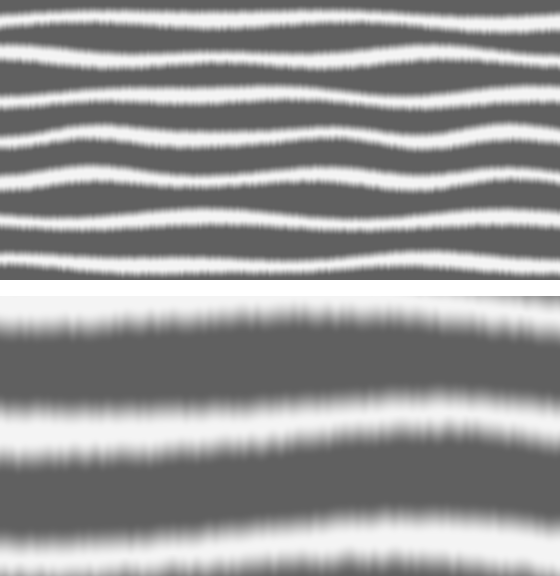
Top: the whole. Bottom: its middle third, enlarged.
Write a Shadertoy shader that draws this pattern.

```glsl
// Seven soft white bands wander across a grey ground.
// Each band follows two summed cosines, swells slowly along its length,
// and has edges frayed by layered, phase-warped sines.

const float TAU = 6.2831853;
const int ROWS = 7;

const vec3 GROUND = vec3(0.378);
const vec3 BAND = vec3(0.955);

// Lengths are fractions of the canvas height
const float TOP_ROW = 0.930;     // height of the uppermost band
const float ROW_STEP = 0.1454;   // mean distance between bands
const float ROW_BOW = 0.018;     // upward shift of the middle bands
const float CORE = 0.004;        // half width of the solid white centre
const float SOFTNESS = 0.041;    // width of each blurred edge
const float SWELL = 0.0045;      // slow variation of the half width
const float SWELL_RATE = 1.75;   // swells across the canvas
const float FRAY_UPPER = 0.0018;
const float FRAY_LOWER = 0.0030;

// Per band: amplitude, cycles across the canvas, crest position
const vec3 SWAY[ROWS] = vec3[ROWS](
    vec3(0.0078, 1.01, 0.39),
    vec3(0.0091, 1.28, 0.00),
    vec3(0.0117, 1.40, 0.39),
    vec3(0.0143, 2.69, 0.19),
    vec3(0.0143, 2.69, 0.18),
    vec3(0.0130, 1.97, 0.38),
    vec3(0.0117, 1.40, 0.03));

// The same for the smaller wave, then the position of the thickest part
const vec4 RIPPLE[ROWS] = vec4[ROWS](
    vec4(0.0104, 1.97, 0.13, 0.39),
    vec4(0.0104, 2.56, 0.00, 0.10),
    vec4(0.0085, 2.69, 0.17, 0.36),
    vec4(0.0052, 4.04, 0.14, 0.30),
    vec4(0.0030, 4.04, 0.14, 0.11),
    vec4(0.0020, 1.00, 0.20, 0.34),
    vec4(0.0065, 2.69, 0.00, 0.85));

float wave(vec3 w, float x) {
    return w.x * cos(TAU * w.y * (x - w.z));
}

// Irregular edge displacement, roughly -1 to 1
float fray(float x, float seed) {
    float lumps = sin(TAU * 21.0 * x + seed + 2.0 * sin(TAU * 8.3 * x + seed * 1.7));
    float tufts = sin(TAU * 57.0 * x + seed * 2.3 + 2.0 * sin(TAU * 19.0 * x + seed));
    float fibres = sin(TAU * 104.0 * x + seed * 3.1 + 1.5 * sin(TAU * 37.0 * x - seed));
    return 0.4 * lumps + 0.35 * tufts + 0.25 * fibres;
}

float bandCoverage(vec2 uv, int row) {
    float r = float(row);
    vec4 ripple = RIPPLE[row];

    // Centre line
    float centre = TOP_ROW - ROW_STEP * r
                 + ROW_BOW * sin(0.5 * TAU * r / float(ROWS - 1));
    centre += wave(SWAY[row], uv.x) + wave(ripple.xyz, uv.x);

    // Swelling width and separately frayed edges
    float offset = uv.y - centre;
    bool upper = offset > 0.0;
    float seed = r * 4.7 + (upper ? 1.3 : 8.9);
    float roughness = upper ? FRAY_UPPER : FRAY_LOWER;
    float halfWidth = CORE + wave(vec3(SWELL, SWELL_RATE, ripple.w), uv.x)
                    + roughness * fray(uv.x, seed);
    return 1.0 - smoothstep(halfWidth, halfWidth + SOFTNESS, abs(offset));
}

void mainImage(out vec4 fragColor, in vec2 fragCoord) {
    vec2 uv = fragCoord / iResolution.xy;
    float coverage = 0.0;
    for (int row = 0; row < ROWS; row++) {
        coverage = max(coverage, bandCoverage(uv, row));
    }
    fragColor = vec4(mix(GROUND, BAND, coverage), 1.0);
}
```
